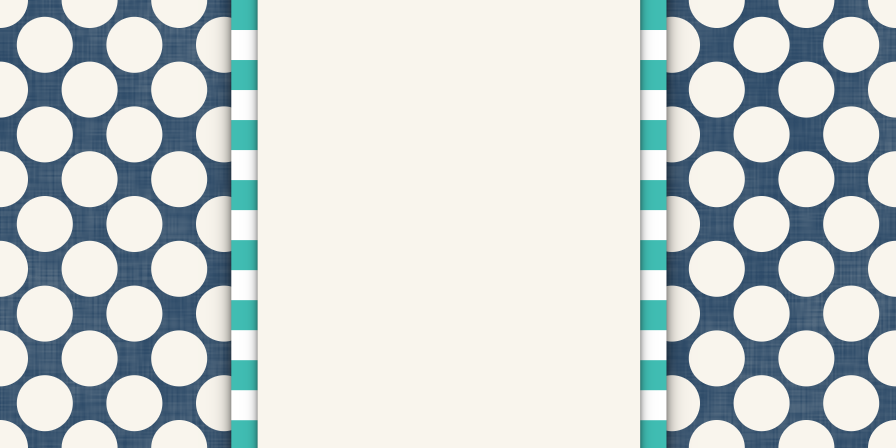
Give the GLSL for this background, as a WebGL 1 fragment shader.

```glsl
precision highp float;
// Cream centre panel with teal striped ribbons over navy linen with cream polka dots.
uniform vec2 u_resolution;

float hash(vec2 p) {
  p = fract(p * vec2(0.1031, 0.1137));
  p += dot(p, p.yx + 33.33);
  return fract((p.x + p.y) * p.x * 17.0);
}

float noise(vec2 p) {
  vec2 cell = floor(p), f = fract(p);
  f = f * f * (3.0 - 2.0 * f);
  float low = mix(hash(cell), hash(cell + vec2(1.0, 0.0)), f.x);
  float high = mix(hash(cell + vec2(0.0, 1.0)), hash(cell + 1.0), f.x);
  return mix(low, high, f.y);
}

// Navy cloth: broad worn patches plus long horizontal and vertical threads.
vec3 linen(vec2 p) {
  float wear = 0.65 * noise(p * 6.0 + 3.0) + 0.35 * noise(p * 15.0 + 40.0);
  float weft = noise(p * vec2(18.0, 260.0) + 11.0);
  float warp = noise(p * vec2(260.0, 18.0) + 71.0);
  float threads = weft + warp - 1.0;
  float light = 0.38 + 0.6 * (wear - 0.5) + threads * (0.25 + 0.45 * wear);
  return mix(vec3(0.18, 0.295, 0.41), vec3(0.33, 0.42, 0.505), clamp(light, 0.0, 1.0));
}

// Distance to the nearest dot edge on a staggered lattice.
float dots(vec2 p) {
  vec2 a = mod(p + 0.1, 0.2) - 0.1;
  vec2 b = mod(p, 0.2) - 0.1;
  return min(length(a), length(b)) - 0.0625;
}

float cover(float d, float px) {
  return clamp(0.5 - d / px, 0.0, 1.0);
}

void main() {
  float px = 1.0 / u_resolution.y;
  vec2 p = gl_FragCoord.xy * px;
  float middle = 0.5 * u_resolution.x * px + 0.002;
  float side = abs(p.x - middle);
  vec3 cream = vec3(0.976, 0.961, 0.929);

  // Dotted cloth with the shadow cast by the ribbon.
  vec3 color = mix(linen(p), cream, cover(dots(p), px));
  float ribbonEdge = side - 0.4857;
  color *= 1.0 - 0.42 * exp(-max(ribbonEdge, 0.0) * 75.0);

  // Ribbon bands, starting with teal at the top, shaded by the panel.
  float band = abs(mod(1.0 - p.y - 0.067, 0.134) - 0.0335) - 0.0335;
  band = max(band, -0.0335);
  vec3 teal = vec3(0.25, 0.74, 0.7);
  vec3 ribbon = mix(teal, vec3(1.0), cover(band, px));
  float panelEdge = side - 0.427;
  ribbon *= 1.0 - 0.4 * exp(-max(panelEdge, 0.0) * 130.0);
  color = mix(color, ribbon, cover(ribbonEdge, px));

  // Plain centre panel.
  color = mix(color, cream, cover(panelEdge, px));
  gl_FragColor = vec4(color, 1.0);
}
```
